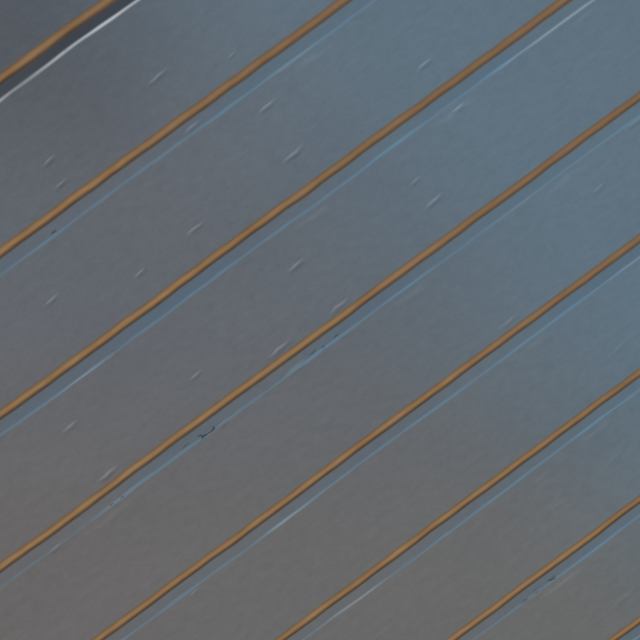
Reproduce this texture procedurally as a Shadertoy shader.

```glsl
// Slanted grey boards in mild perspective, split by tan ridges with a blue glinting seam below.
// A projective map turns the canvas into board numbers; the fraction places ridge, gap and seam,
// while gradient noise bends the lines, chips the seams and roughens the paint.

vec2 hash2(vec2 p) {
    vec2 q = vec2(dot(p, vec2(127.1, 311.7)), dot(p, vec2(269.5, 183.3)));
    return fract(sin(q) * 43758.545);
}

float gradientNoise(vec2 p) {
    vec2 i = floor(p), f = fract(p);
    vec2 u = f * f * f * (f * (f * 6.0 - 15.0) + 10.0);
    vec2 e = vec2(0.0, 1.0);
    float a = dot(hash2(i) * 2.0 - 1.0, f);
    float b = dot(hash2(i + e.yx) * 2.0 - 1.0, f - e.yx);
    float c = dot(hash2(i + e.xy) * 2.0 - 1.0, f - e.xy);
    float d = dot(hash2(i + e.yy) * 2.0 - 1.0, f - e.yy);
    return mix(mix(a, b, u.x), mix(c, d, u.x), u.y);
}

// Soft-edged stripe around a centre
float stripe(float x, float centre, float halfWidth, float soft) {
    return 1.0 - smoothstep(halfWidth - soft, halfWidth + soft, abs(x - centre));
}

// Sparse thin paint flecks: positive on the lit side, negative in the shade
float flecks(vec2 along) {
    vec2 q = along * vec2(9.0, 22.0);
    vec2 cell = floor(q);
    vec2 h = hash2(cell + 4.0);
    vec2 d = q - cell - 0.35 - 0.3 * hash2(cell + 31.0);
    d.y += 0.05 * gradientNoise(q * vec2(6.0, 2.0)) - 0.2 * d.x;
    float size = 0.4 + 0.6 * h.y;
    float lit = smoothstep(1.0, 0.1, length(d / vec2(0.27, 0.09) / size));
    float shade = smoothstep(1.0, 0.1, length((d + vec2(0.0, 0.13)) / vec2(0.27, 0.1) / size));
    return step(0.86, h.x) * (lit - 0.4 * shade);
}

// Board paint: warm grey below, slate in the middle, blue at the upper right
vec3 boardColour(vec2 p, vec2 along) {
    vec3 c = mix(vec3(0.412, 0.402, 0.402), vec3(0.382, 0.400, 0.428),
                 smoothstep(0.1, 0.65, p.y + 0.1 * p.x));
    c = mix(c, vec3(0.375, 0.442, 0.495), smoothstep(0.9, 1.6, p.x + p.y));
    c += vec3(-0.002, 0.014, 0.014) * p.x * (1.0 - p.y);
    c -= 0.05 * smoothstep(0.4, 0.0, length(p - vec2(0.0, 1.0)));
    c += 0.012 * gradientNoise(along * vec2(4.0, 9.0));
    c += 0.016 * gradientNoise(along * vec2(45.0, 90.0));
    c += 0.012 * gradientNoise(along * vec2(130.0, 190.0));
    return c;
}

void mainImage(out vec4 fragColor, in vec2 fragCoord) {
    vec2 p = fragCoord / iResolution.xy;
    vec2 along = vec2(dot(p, vec2(0.81, 0.59)), dot(p, vec2(-0.59, 0.81)));
    float s = along.x;

    // Projective board number; ridges lie at whole values 0 to 7
    float n = (3.084 + 2.57 * p.x - 3.521 * p.y) / (0.884 - 0.096 * p.x + 0.116 * p.y);
    float soft = max(0.013, fwidth(n));
    float id = round(n);
    float row = id * 9.7 + 0.37;
    float f = n - id;
    f += 0.012 * gradientNoise(vec2(s * 4.0, row)) + 0.009 * gradientNoise(vec2(s * 19.0, row));

    // Paint with flecks, fewer toward the lower right
    vec3 col = boardColour(p, along);
    float worn = mix(1.0, 0.2, smoothstep(0.2, 0.9, p.x - p.y + 0.3));
    col += flecks(along) * worn * vec3(0.085, 0.08, 0.075);

    // Pale smears on the board just under some seams
    float smear = smoothstep(0.15, 0.45, gradientNoise(vec2(s * 7.0, row + 3.0)));
    float streak = 0.6 + gradientNoise(vec2(s * 30.0, f * 28.0 + row));
    col += 0.1 * smear * streak * stripe(f, 0.2, 0.012, 0.03);

    // Gap between ridge and seam: dark on the first line, patches of blue elsewhere
    float first = 1.0 - step(0.5, id);
    float seamAt = 0.133 - 0.016 * first + 0.016 * gradientNoise(vec2(s * 4.0, row + 5.0));
    float fill = 0.3 + 0.9 * gradientNoise(vec2(s * 3.0, row + 1.5));
    vec3 gapColour = mix(vec3(0.32, 0.405, 0.475), vec3(0.23, 0.25, 0.28), first);
    float gap = smoothstep(0.0, 0.04, f) * (1.0 - smoothstep(seamAt - soft, seamAt + soft, f));
    col = mix(col, gapColour, gap * clamp(fill + 0.6 * first, 0.15, 0.85));

    // Thin blue seam that flashes white in places and is bluer to the right
    float glint = smoothstep(0.05, 0.4, gradientNoise(vec2(s * 5.0, row + 7.0)));
    glint = max(glint * 0.65, first);
    vec3 seamColour = mix(vec3(0.38, 0.51, 0.60), vec3(0.70, 0.73, 0.75), glint);
    float seamWidth = 0.010 + 0.010 * gradientNoise(vec2(s * 14.0, row + 2.0));
    float seamShow = 0.5 + 0.3 * p.x + 0.8 * gradientNoise(vec2(s * 8.0, row + 4.0)) + 0.4 * first;
    col = mix(col, seamColour, stripe(f, seamAt, seamWidth, soft) * clamp(seamShow, 0.15, 1.0));

    // Dark chips clustered along the seam
    float chips = smoothstep(0.15, 0.3, gradientNoise(vec2(s * 55.0, f * 30.0 + row)));
    chips *= smoothstep(0.2, 0.4, gradientNoise(vec2(s * 6.0, row + 6.0)));
    col = mix(col, vec3(0.18, 0.2, 0.22), 0.8 * chips * stripe(f, seamAt - 0.015, 0.018, soft));

    // Tan ridge: lit crest between a brown upper edge and a dark underside
    float wear = gradientNoise(vec2(s * 18.0, row + 8.0));
    vec3 ridge = mix(vec3(0.43, 0.34, 0.25), vec3(0.56, 0.44, 0.31), smoothstep(-0.04, -0.008, f));
    ridge = mix(ridge, vec3(0.30, 0.24, 0.19), smoothstep(-0.002, 0.034, f));
    ridge += 0.06 * wear + 0.03 * gradientNoise(vec2(s * 50.0, f * 40.0 + row));
    ridge = mix(ridge, vec3(0.42, 0.34, 0.28), 0.45 * smoothstep(0.7, 1.4, p.x * 0.7 + p.y));
    col = mix(col, ridge, stripe(f, 0.0, 0.036 + 0.006 * wear, soft));

    fragColor = vec4(clamp(col, 0.0, 1.0), 1.0);
}
```
